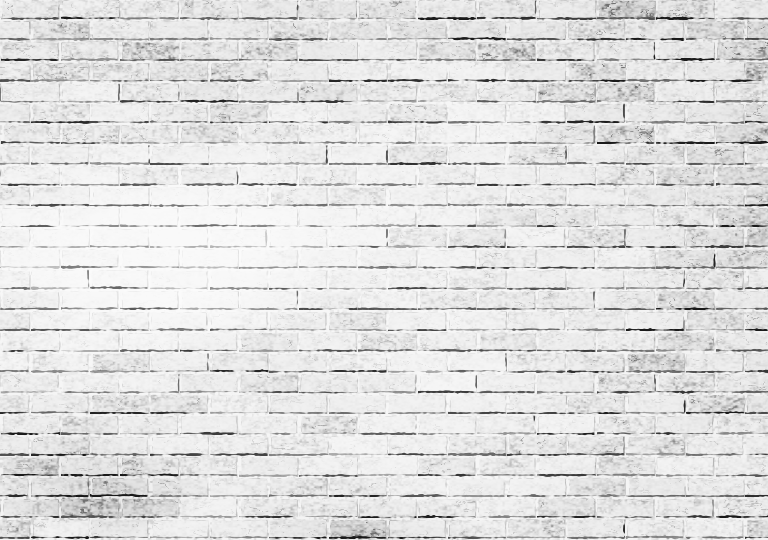
This texture is drawn by a Shadertoy shader. Its source:

```glsl
const vec2 BRICK_COUNT = vec2(12.9, 26.0);
const vec2 BRICK_PHASE = vec2(-0.02, 0.05);
const vec2 CELL_SIZE = vec2(2.87, 1.0);      // measured in row heights
const vec2 HALF_BRICK = vec2(1.37, 0.425);
const vec3 MORTAR = vec3(0.985);
const vec3 PAINT = vec3(0.980);
const vec3 GRIME = vec3(0.36);
const vec3 CREVICE = vec3(0.10);

float hash(vec2 p) {
    vec3 q = fract(vec3(p.xyx) * 0.1031);
    q += dot(q, q.yzx + 33.33);
    return fract((q.x + q.y) * q.z);
}

float noise(vec2 p) {
    vec2 i = floor(p), f = fract(p);
    f = f * f * (3.0 - 2.0 * f);
    return mix(mix(hash(i), hash(i + vec2(1, 0)), f.x),
               mix(hash(i + vec2(0, 1)), hash(i + vec2(1, 1)), f.x), f.y);
}

float fbm(vec2 p) {
    float sum = 0.0, weight = 0.5;
    for (int i = 0; i < 4; i++) {
        sum += weight * noise(p);
        p = p * 2.03 + 17.3;
        weight *= 0.5;
    }
    return sum / 0.9375;
}

float roundedBox(vec2 p, vec2 halfSize, float radius) {
    vec2 q = abs(p) - halfSize + radius;
    return length(max(q, 0.0)) + min(max(q.x, q.y), 0.0) - radius;
}

float stroke(float dist, float halfWidth, float blur) {
    return 1.0 - smoothstep(halfWidth - blur, halfWidth + blur, abs(dist));
}

float blob(vec2 p, vec2 center, vec2 size) {
    vec2 q = (p - center) / size;
    return exp(-dot(q, q));
}

// Soiling over the whole wall: top band, right side, lower corners, clean patch
float wallDirt(vec2 uv) {
    float dirt = 0.24 + 0.35 * fbm(uv * vec2(5.0, 4.0) + 3.0);
    dirt += 0.25 * smoothstep(0.70, 1.0, uv.y);
    dirt += 0.85 * blob(uv, vec2(0.12, 0.09), vec2(0.10, 0.08));
    dirt += 0.65 * blob(uv, vec2(0.50, 0.0), vec2(0.12, 0.05));
    dirt += 0.22 * smoothstep(0.55, 1.0, uv.x);
    dirt -= 0.42 * blob(uv, vec2(0.25, 0.54), vec2(0.27, 0.15));
    return max(dirt, 0.05);
}

// Ragged dark lines along the lower edge and some right ends
float creviceShade(vec2 local, vec2 halfSize, vec2 p, vec2 id, float blur) {
    float under = local.y - halfSize.y - 0.015;
    float side = local.x - halfSize.x - 0.01;
    float along = noise(vec2(p.x * 1.4, id.y * 7.3));
    float chips = noise(p * vec2(7.0, 5.0) + 41.0);
    float width = 0.02 + 0.075 * along * chips;
    float depth = mix(0.35, 1.0, hash(id + 5.7));
    float bottom = stroke(under, width, blur) * depth
                 * smoothstep(0.10, 0.60, along * 0.6 + chips * 0.4)
                 * (1.0 - smoothstep(-0.05, 0.06, side));
    float sideDepth = mix(0.12, 0.85, smoothstep(0.84, 0.97, hash(id + 19.1)));
    float right = stroke(side, 0.015 + 0.04 * chips, blur) * sideDepth
                * smoothstep(0.1, 0.6, chips)
                * (1.0 - smoothstep(-0.04, 0.06, abs(local.y) - halfSize.y));
    return max(bottom, right);
}

// Grain, pits and short cracks of the painted face
float faceWear(vec2 p, float roughness) {
    float patches = smoothstep(0.35, 0.75, fbm(p * vec2(1.1, 2.2) + 33.0));
    float grain = noise(p * vec2(9.0, 12.0)) * noise(p * vec2(5.0, 8.0) + 7.0);
    float pits = smoothstep(0.74, 0.92, noise(p * vec2(7.0, 10.0) + 9.0));
    float ridge = abs(fbm(p * vec2(1.1, 3.2) + 60.0) - 0.5);
    float cracks = (1.0 - smoothstep(0.0, 0.03, ridge))
                 * smoothstep(0.5, 0.8, noise(p * vec2(2.0, 3.0) + 80.0));
    return roughness * (0.05 + 0.30 * grain + 0.45 * patches * (grain + 0.6 * pits) + 0.5 * cracks);
}

void mainImage(out vec4 fragColor, in vec2 fragCoord) {
    vec2 uv = fragCoord / iResolution.xy;
    float blur = 0.5 * BRICK_COUNT.y / iResolution.y;

    // Running bond, rows numbered from the top
    vec2 grid = vec2(uv.x, 1.0 - uv.y) * BRICK_COUNT + BRICK_PHASE;
    vec2 p = grid * CELL_SIZE + 20.0;
    grid.x += 0.5 * mod(floor(grid.y), 2.0);
    vec2 id = floor(grid) + 3.0;

    // Uneven placement, size and edges
    vec2 jitter = vec2(hash(id), hash(id + 31.7)) - 0.5;
    vec2 local = (fract(grid) - 0.5) * CELL_SIZE - jitter * vec2(0.09, 0.03);
    local += 0.04 * (vec2(noise(p * 4.0), noise(p * 3.0 + 50.0)) - 0.5);
    vec2 halfSize = HALF_BRICK - vec2(0.04, 0.02) * hash(id + 12.4);
    float edge = roundedBox(local, halfSize, 0.07);
    float face = 1.0 - smoothstep(-0.04 - blur, 0.02 + blur, edge);

    float dirt = wallDirt(uv);
    float roughness = dirt * mix(0.45, 1.9, pow(hash(id + 71.3), 2.0));
    float wear = clamp(faceWear(p, roughness), 0.0, 0.85);
    vec3 paint = mix(PAINT - 0.05 * dirt * (0.4 + hash(id + 3.1)), GRIME, wear);
    float dust = smoothstep(0.45, 0.9, noise(p * 8.0 + 25.0));
    vec3 mortar = MORTAR - dirt * (0.05 + 0.16 * dust);

    vec3 color = mix(mortar, paint, face);
    float rim = stroke(edge, 0.015, blur) * smoothstep(0.45, 0.8, noise(p * 5.0 + 90.0));
    color -= 0.16 * rim * (0.3 + dirt);
    float shade = creviceShade(local, halfSize, p, id, blur);
    color = mix(color, CREVICE, clamp(shade * (0.65 + 0.7 * dirt), 0.0, 1.0));
    fragColor = vec4(color, 1.0);
}
```
